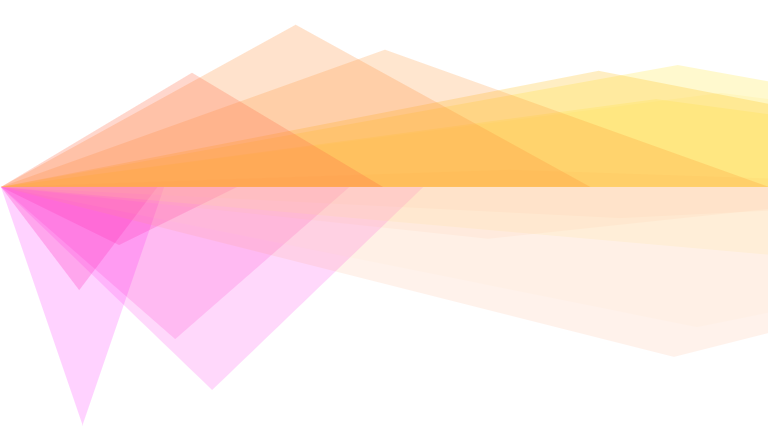
Reproduce this background procedurally as a Shadertoy shader.

```glsl
// Translucent isosceles triangles fan out from one point on the left edge:
// warm peaks rise above a horizon, pink and cream ones hang below it.
// Each triangle is an edge-distance mask, alpha blended over white.

const float CANVAS_HEIGHT = 9.0;   // the canvas is a 16 x 9 grid
const vec2 FAN_ORIGIN = vec2(0.02, 5.105);

// Smooth coverage of a signed distance (positive inside).
float coverage(float dist, float pixel) {
    return clamp(dist / pixel + 0.5, 0.0, 1.0);
}

// Triangle standing on the horizon, from the fan origin over its peak.
float triangleMask(vec2 p, vec2 peak, float pixel) {
    float slope = peak.y / peak.x;
    float roof = peak.y - slope * abs(p.x - peak.x);
    float edge = (roof - p.y) / sqrt(1.0 + slope * slope);
    return coverage(edge, pixel) * coverage(p.y, pixel);
}

// Blends one triangle over the colour; tint.a is its opacity.
void addTriangle(inout vec3 color, vec2 p, vec2 peak, vec4 tint, float pixel) {
    color = mix(color, tint.rgb, tint.a * triangleMask(p, peak, pixel));
}

// Yellow and orange peaks, far to near.
void addWarmPeaks(inout vec3 color, vec2 p, float px) {
    addTriangle(color, p, vec2(14.10, 2.54), vec4(1.0, 0.90, 0.20, 0.24), px);
    addTriangle(color, p, vec2(12.45, 2.42), vec4(1.0, 0.75, 0.10, 0.26), px);
    addTriangle(color, p, vec2(13.65, 1.83), vec4(1.0, 0.87, 0.10, 0.16), px);
    addTriangle(color, p, vec2(15.00, 1.96), vec4(1.0, 0.87, 0.20, 0.10), px);
    addTriangle(color, p, vec2(10.60, 0.36), vec4(1.0, 0.70, 0.30, 0.10), px);
    addTriangle(color, p, vec2(8.00, 2.86), vec4(1.0, 0.55, 0.15, 0.22), px);
    addTriangle(color, p, vec2(6.14, 3.38), vec4(1.0, 0.55, 0.20, 0.25), px);
    addTriangle(color, p, vec2(3.98, 2.38), vec4(1.0, 0.40, 0.25, 0.26), px);
}

// Steep magenta triangles below the horizon.
void addPinkPeaks(inout vec3 color, vec2 p, float px) {
    addTriangle(color, p, vec2(1.70, 4.96), vec4(1.0, 0.20, 1.00, 0.22), px);
    addTriangle(color, p, vec2(4.40, 4.23), vec4(1.0, 0.20, 0.92, 0.19), px);
    addTriangle(color, p, vec2(3.63, 3.17), vec4(1.0, 0.10, 0.75, 0.16), px);
    addTriangle(color, p, vec2(1.63, 2.15), vec4(1.0, 0.20, 0.75, 0.28), px);
    addTriangle(color, p, vec2(2.46, 1.21), vec4(1.0, 0.20, 0.70, 0.25), px);
}

// Wide, pale triangles that veil the pink ones.
void addCreamPeaks(inout vec3 color, vec2 p, float px) {
    addTriangle(color, p, vec2(14.02, 3.54), vec4(1.0, 0.60, 0.40, 0.13), px);
    addTriangle(color, p, vec2(14.50, 2.92), vec4(1.0, 0.85, 0.60, 0.06), px);
    addTriangle(color, p, vec2(17.00, 1.50), vec4(1.0, 0.88, 0.50, 0.14), px);
    addTriangle(color, p, vec2(10.15, 1.08), vec4(1.0, 0.75, 0.60, 0.12), px);
    addTriangle(color, p, vec2(12.90, 0.65), vec4(1.0, 0.75, 0.60, 0.12), px);
}

void mainImage(out vec4 fragColor, in vec2 fragCoord) {
    float pixel = CANVAS_HEIGHT / iResolution.y;
    vec2 above = fragCoord * pixel - FAN_ORIGIN;
    vec2 below = vec2(above.x, -above.y);

    vec3 color = vec3(1.0);
    addWarmPeaks(color, above, pixel);
    addPinkPeaks(color, below, pixel);
    addCreamPeaks(color, below, pixel);
    fragColor = vec4(color, 1.0);
}
```
